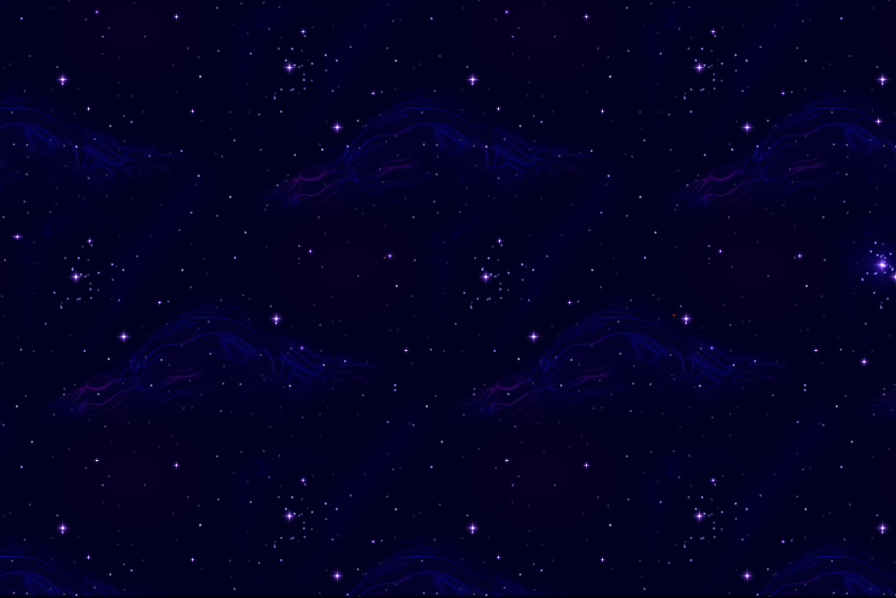
Reproduce this texture procedurally as a WebGL 2 fragment shader.

```glsl
#version 300 es
precision highp float;

uniform vec2 u_resolution;
out vec4 fragColor;

float hash(vec2 p) {
    vec3 h = fract(p.xyx * vec3(.1031, .1030, .0973));
    h += dot(h, h.yzx + 33.33);
    return fract((h.x + h.y) * h.z);
}

vec2 gradientAt(vec2 corner) {
    float angle = 6.2832 * hash(corner + 57.);
    return vec2(cos(angle), sin(angle));
}

float noise(vec2 p) {
    vec2 i = floor(p), f = p - i, e = vec2(1, 0);
    vec2 u = f * f * f * (f * (f * 6. - 15.) + 10.);
    float low = mix(dot(gradientAt(i), f), dot(gradientAt(i + e), f - e), u.x);
    float high = mix(dot(gradientAt(i + e.yx), f - e.yx), dot(gradientAt(i + 1.), f - 1.), u.x);
    return mix(low, high, u.y);
}

float segmentDistance(vec2 p, vec2 a, vec2 b) {
    vec2 ab = b - a;
    return length(p - a - ab * clamp(dot(p - a, ab) / dot(ab, ab), 0., 1.));
}

float dotStar(vec2 d) {
    return 1. - smoothstep(0., .0034, length(d));
}

// Four-pointed star with a violet halo
vec3 spark(vec2 d, float size) {
    vec2 a = abs(d) / size;
    float arms = exp(-8. * a.x - 2.4 * a.y) + exp(-2.4 * a.x - 8. * a.y);
    return vec3(1.1, 1., 1.15) * arms + vec3(.3, .12, .5) * exp(-1.8 * dot(a, a));
}

// Round group of faint stars
vec3 cluster(vec2 d, float radius) {
    vec3 light = vec3(0);
    for (float i = 0.; i < 18.; i++) {
        float angle = 6.2832 * hash(vec2(i, 3));
        vec2 at = radius * sqrt(hash(vec2(i, 8))) * vec2(cos(angle), sin(angle));
        light += vec3(.75, .65, 1) * dotStar(d - at) * (.25 + .6 * hash(vec2(i, 15)));
    }
    return light;
}

// Scattered dots on a jittered grid that closes over one cell
vec3 starDust(vec2 unitCell, float seed) {
    vec2 grid = vec2(14, 15), g = unitCell * grid, id = floor(g);
    vec2 jitter = .12 + .76 * vec2(hash(id + seed), hash(id + seed + 31.));
    float rank = hash(id + seed + 73.);
    float level = step(.3, rank) * (.12 + .85 * pow(rank, 5.));
    vec3 tint = mix(vec3(.6, .55, 1), vec3(1, .85, .95), hash(id + seed + 91.));
    return tint * level * dotStar((g - id - jitter) * .05);
}

// Arched ribbon of broken violet strands
vec3 ribbon(vec2 q) {
    float crest = .074 * exp(-87. * q.x * q.x) - .09 * (1. - smoothstep(-.33, -.08, q.x));
    float depth = .03 + .12 * exp(-32. * q.x * q.x);
    float v = (crest - q.y) / depth;
    float mask = smoothstep(-.3, .15, v) * (1. - smoothstep(.5, 1.3, v))
               * (1. - smoothstep(.18, .33, abs(q.x)));
    vec2 flow = vec2(q.x * 9., (q.y - crest * .85) * 34.);
    flow += 1.1 * vec2(noise(q * 14.), noise(q * 14. + 7.));
    float strands = 0.;
    for (float i = 0.; i < 3.; i++) {
        float gap = smoothstep(-.15, .4, noise(q * 12. + i * 5.3));
        strands += gap * exp(-20. * abs(noise(flow * (1. + .35 * i) + i * 17.)));
    }
    vec3 tint = mix(vec3(.025, .015, .22), vec3(.24, .03, .28), smoothstep(0., .4, noise(q * 9. + 3.)));
    return mask * (vec3(.008, .002, .035) + tint * strands);
}

// Faint contours around the cluster, a small wisp and a dull red field
vec3 haze(vec2 q) {
    vec2 c = q - vec2(-.234, .133);
    float wobble = noise(q * 10.);
    float ring = (length(c * vec2(1, .8)) + .035 * wobble - .085) / .013;
    float plume = segmentDistance(c + .03 * wobble, vec2(.075, 0), vec2(.2, .15)) / .03;
    float wisp = length(q - vec2(-.29, .19)) / .03;
    float redField = length((q - vec2(-.14, -.2)) * vec2(.8, 1.1)) / .1;
    float blue = .035 * exp(-ring * ring) * (.6 + wobble) + .04 * exp(-plume * plume)
               + .09 * exp(-wisp * wisp) * smoothstep(0., .4, noise(q * 55.));
    return vec3(.05, .02, 1) * blue + vec3(.026, 0, .012) * exp(-redField * redField);
}

// One motif: clouds, named bright stars and dust
vec3 motif(vec2 q, vec2 cell, float seed) {
    vec3 light = ribbon(q) + haze(q) + starDust(q / cell + .5, seed);
    vec3 bright[9] = vec3[](vec3(-.234, .133, .009), vec3(-.154, .033, .009), vec3(-.256, -.287, .009),
        vec3(-.066, -.182, .005), vec3(-.199, -.174, .004), vec3(-.211, .193, .005),
        vec3(-.094, .09, .004), vec3(-.213, -.336, .004), vec3(-.039, -.34, .004));
    for (int i = 0; i < 9; i++) light += spark(q - bright[i].xy, bright[i].z);
    return light + cluster(q - vec2(-.215, .115), .06);
}

void main() {
    vec2 p = gl_FragCoord.xy / u_resolution.y;
    vec3 color = vec3(0, 0, .125);

    // Two staggered copies in each cell
    vec2 cell = vec2(.6855, .75);
    for (float i = 0.; i < 2.; i++) {
        vec2 q = p - vec2(.361, .404) - i * vec2(.357, .35);
        color += motif(mod(q + cell * .5, cell) - cell * .5, cell, 0.);
    }

    // Stars that do not repeat, near the side edges
    vec2 d = p - vec2(1.475, .557);
    color += spark(d, .012) + cluster(d, .045) + vec3(.04, .02, .22) * exp(-900. * dot(d, d));
    color += spark((p - vec2(.029, .604)) * vec2(.7, 1.2), .006);
    color += spark(p - vec2(1.445, .395), .007) + spark(p - vec2(1.469, .797), .006);
    color += vec3(.8, .05, .05) * dotStar(p - vec2(1.127, .473));

    fragColor = vec4(color * smoothstep(0., .006, p.y), 1);
}
```
